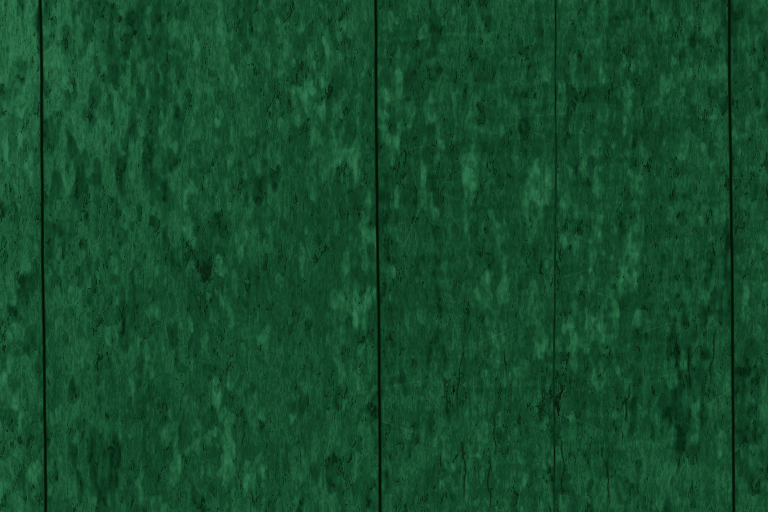
Give the GLSL for this texture, as a Shadertoy shader.

```glsl
const vec3 DEEP_GREEN = vec3(0.035, 0.19, 0.10);
const vec3 MID_GREEN = vec3(0.08, 0.29, 0.17);
const vec3 PALE_GREEN = vec3(0.17, 0.435, 0.28);
const vec3 GAP_COLOR = vec3(0.015, 0.07, 0.025);
const vec3 SCRATCH_COLOR = vec3(0.27, 0.47, 0.30);
const float ASPECT = 1.5;

vec2 hash2(vec2 p) {
    vec3 q = fract(p.xyx * vec3(0.1031, 0.1030, 0.0973));
    q += dot(q, q.yzx + 33.33);
    return fract((q.xx + q.yz) * q.zy);
}

// x: distance to the nearest cell point, y: smoothly blended cell value
vec2 cellular(vec2 p) {
    vec2 cell = floor(p);
    float nearest = 9.0, total = 0.0, weights = 0.0;
    for (int y = -1; y <= 1; y++)
    for (int x = -1; x <= 1; x++) {
        vec2 id = cell + vec2(x, y);
        float d = distance(p, id + hash2(id));
        float weight = exp(-7.0 * d * d);
        nearest = min(nearest, d);
        total += weight * hash2(id + 71.7).x;
        weights += weight;
    }
    return vec2(nearest, total / weights);
}

// Signed, centered on zero
float layeredCells(vec2 p) {
    float sum = 0.0, gain = 0.5;
    for (int i = 0; i < 4; i++) {
        sum += gain * (cellular(p).y - 0.5);
        p = p * 2.03 + 19.1;
        gain *= 0.6;
    }
    return sum;
}

float wobble(float y, float seed) {
    return sin(y * 9.0 + seed) + 0.5 * sin(y * 23.0 + seed * 2.3) + 0.25 * sin(y * 61.0 + seed * 4.1);
}

float stroke(float d, float halfWidth, float pixel) {
    return 1.0 - smoothstep(halfWidth - pixel, halfWidth + pixel, abs(d));
}

float softSpot(vec2 p, vec2 center, vec2 radius) {
    vec2 q = (p - center) / radius;
    return exp(-dot(q, q));
}

// Leaning joint between boards; the spacing widens slightly to the right
float seamX(float index, float y) {
    float base = 0.084 + 0.6355 * index + 0.0185 * index * index;
    return base - 0.010 * (y - 0.5) + 0.0006 * wobble(y, index * 5.0);
}

float knot(vec2 p, vec2 center, float radius, float rough) {
    float d = length((p - center) * vec2(1.0, 0.75)) + rough * radius * 2.2;
    float ring = stroke(d - radius, radius * 0.08, radius * 0.12);
    return max(0.5 * ring, stroke(d, radius * 0.25, radius * 0.2));
}

vec3 paint(float tone) {
    vec3 low = mix(DEEP_GREEN, MID_GREEN, clamp(tone * 2.0, -0.35, 1.0));
    return mix(low, PALE_GREEN, clamp(tone * 2.0 - 1.0, 0.0, 1.15));
}

void mainImage(out vec4 fragColor, in vec2 fragCoord) {
    vec2 p = fragCoord / iResolution.xy * vec2(ASPECT, 1.0);
    float pixel = 1.0 / iResolution.y;

    // Boards and the gaps between them
    float board = 0.0, gap = 0.0, shade = 0.0;
    for (int i = 0; i < 3; i++) {
        float d = p.x - seamX(float(i), p.y);
        board += step(0.0, d);
        gap = max(gap, stroke(d, 0.0026, pixel));
        shade += exp(-abs(d) * 110.0);
    }
    vec2 q = p + board * vec2(7.3, 3.1);

    // Grain and worn paint
    float broad = layeredCells(q * vec2(9.0, 3.5));
    float streak = layeredCells(q * vec2(55.0, 8.0));
    float flake = layeredCells(q * vec2(62.0, 30.0) + 40.0);
    float brushed = cellular(q * vec2(9.0, 95.0) + 3.0 * broad).y - 0.5;
    float ripple = 0.5 * sin(q.x * 240.0 + 5.0 * wobble(q.y * 0.5, board)) + 0.5 * sin(q.x * 410.0 + 14.0 * broad);

    // Regions where the dark stain gathers
    float area = softSpot(p, vec2(0.40, 0.46), vec2(0.13, 0.10)) + softSpot(p, vec2(0.33, 0.14), vec2(0.20, 0.20));
    area += softSpot(p, vec2(0.63, 0.55), vec2(0.11, 0.42)) + 0.8 * softSpot(p, vec2(0.88, 0.62), vec2(0.17, 0.40));
    area += softSpot(p, vec2(1.23, 0.76), vec2(0.11, 0.22)) + 0.7 * softSpot(p, vec2(1.24, 0.35), vec2(0.17, 0.20));
    float cover = 0.70 * broad + 0.75 * streak + 0.65 * flake + 0.16 * area;
    float stain = smoothstep(0.04, 0.12, cover);

    float tone = 0.66 + 0.06 * cos(board * 1.1) - 0.36 * stain - 0.15 * shade;
    tone += 0.75 * broad + 0.75 * streak + 1.25 * flake + 0.03 * ripple;
    tone += 0.16 * brushed * step(1.5, board);
    tone += 0.25 * softSpot(p, vec2(0.08, 0.92), vec2(0.14, 0.20));
    vec3 color = paint(tone);

    // Ragged slanted nicks in the surface
    vec2 nick = cellular(vec2(q.x - 0.35 * q.y, q.y) * vec2(105.0, 42.0) + 5.0 * vec2(flake, streak));
    float dark = 0.5 * (1.0 - smoothstep(0.10, 0.32, nick.x + 0.8 * flake)) * smoothstep(0.60, 0.90, nick.y);

    // Knots and short wandering cracks
    dark = max(dark, 0.6 * knot(p, vec2(0.40, 0.46), 0.030, flake));
    dark = max(dark, knot(p, vec2(0.889, 0.242), 0.020, flake));
    dark = max(dark, 0.8 * knot(p, vec2(1.095, 0.21), 0.028, flake));
    for (int i = 0; i < 10; i++) {
        float seed = float(i) + 1.0;
        vec2 r = hash2(vec2(seed, 12.4));
        vec2 center = vec2(0.84 + 0.56 * r.x, 0.03 + 0.32 * r.y);
        float reach = 0.03 + 0.06 * hash2(vec2(seed, 4.7)).x;
        float taper = 1.0 - smoothstep(0.3, 1.0, abs(p.y - center.y) / reach);
        float d = p.x - center.x - 0.005 * wobble(p.y * 2.0, seed) - 0.008 * flake;
        dark = max(dark, 0.7 * taper * stroke(d, 0.0013, pixel));
    }

    // Hairline split down the middle of the right board
    float split = p.x - 1.084 - 0.004 * (p.y - 0.5) - 0.001 * wobble(p.y, 2.0);
    dark = max(dark, clamp(0.7 + 1.2 * flake, 0.0, 1.0) * stroke(split, 0.0014, pixel));

    // Faint pale scratches
    float scratch = 0.0;
    for (int i = 0; i < 24; i++) {
        vec2 r = hash2(vec2(float(i), 31.0));
        vec2 s = hash2(vec2(float(i), 58.0));
        float angle = mix(-0.4, 1.2, s.x);
        vec2 along = vec2(cos(angle), sin(angle));
        vec2 v = p - vec2(0.75 + 0.75 * r.x, r.y);
        float fade = 1.0 - smoothstep(0.2, 1.0, abs(dot(v, along)) / (0.04 + 0.10 * s.y));
        scratch = max(scratch, fade * stroke(dot(v, vec2(-along.y, along.x)), 0.0008, pixel));
    }
    color = mix(color, SCRATCH_COLOR, 0.35 * scratch * clamp(0.8 + 2.0 * flake, 0.0, 1.0));
    color = mix(color, GAP_COLOR, max(dark, gap));
    fragColor = vec4(color, 1.0);
}
```
